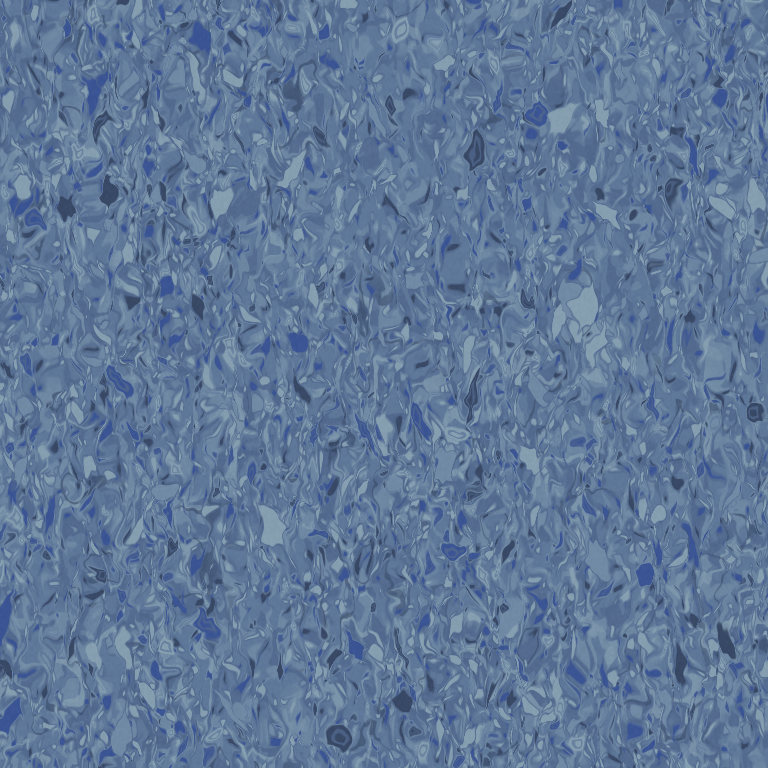
Give the GLSL for this texture, as a Shadertoy shader.

```glsl
// Blue vinyl flooring: ragged pale, cobalt and navy chips in a slate blue ground.
// Chips are scattered per grid cell at three sizes, stretched upright and bent
// by a domain warp; thin noise contours add the swirled veins between them.

const vec3 GROUND = vec3(0.37, 0.47, 0.60);
const vec3 HAZE   = vec3(0.44, 0.54, 0.645);
const vec3 SHADE  = vec3(0.315, 0.405, 0.55);
const vec3 PALE   = vec3(0.52, 0.62, 0.69);
const vec3 COBALT = vec3(0.23, 0.33, 0.58);
const vec3 NAVY   = vec3(0.22, 0.285, 0.40);

const vec2 LARGE_CELLS  = vec2(25.0, 17.0);
const vec2 MEDIUM_CELLS = vec2(54.0, 35.0);
const vec2 SMALL_CELLS  = vec2(112.0, 66.0);
const float LARGE_FILL  = 0.30;
const float MEDIUM_FILL = 0.52;
const float SMALL_FILL  = 0.62;
const float COARSE_WARP = 0.020;
const float FINE_WARP   = 0.009;
const float RIM_WIDTH   = 0.0016;
const float GRAIN       = 0.022;

// Integer hash: three random values in 0..1 for a lattice point
vec3 hash3(vec2 cell, float seed) {
    uvec3 v = uvec3(ivec3(cell, seed) + 4096);
    v = v * 1664525u + 1013904223u;
    v.x += v.y * v.z; v.y += v.z * v.x; v.z += v.x * v.y;
    v ^= v >> 16u;
    v.x += v.y * v.z; v.y += v.z * v.x; v.z += v.x * v.y;
    return vec3(v >> 8u) / 16777216.0;
}

// Smooth value noise, three independent channels
vec3 noise3(vec2 p, float seed) {
    vec2 i = floor(p), f = fract(p);
    f = f * f * (3.0 - 2.0 * f);
    vec3 low  = mix(hash3(i, seed), hash3(i + vec2(1, 0), seed), f.x);
    vec3 high = mix(hash3(i + vec2(0, 1), seed), hash3(i + vec2(1, 1), seed), f.x);
    return mix(low, high, f.y);
}

vec3 chipTone(float pick) {
    if (pick < 0.44) return PALE;
    if (pick < 0.62) return HAZE;
    if (pick < 0.86) return COBALT;
    return NAVY;
}

// Paints one grid of upright, randomly tilted chips over the colour
vec3 paintChips(vec3 color, vec2 p, vec2 cells, float fill, float seed, float px) {
    vec2 home = floor(p * cells);
    for (int y = -1; y <= 1; y++)
    for (int x = -1; x <= 1; x++) {
        vec2 cell = home + vec2(x, y);
        vec3 place = hash3(cell, seed);
        vec3 form  = hash3(cell, seed + 1.0);
        vec3 look  = hash3(cell, seed + 2.0);

        // Chips crowd together along vertical streaks
        float crowd = noise3(cell / cells * vec2(15.0, 6.0), 90.0).x;
        if (place.z > fill * (0.4 + 1.2 * crowd)) continue;

        vec2 offset = p - (cell + 0.1 + 0.8 * place.xy) / cells;
        float tilt = (form.z - 0.5) * 1.3;
        offset = mat2(cos(tilt), sin(tilt), -sin(tilt), cos(tilt)) * offset;
        vec2 radii = mix(vec2(0.11, 0.18), vec2(0.36, 0.52), form.xy * form.xy * 0.6 + form.xy * 0.4) / cells;
        vec2 q = abs(offset / radii);
        float reach = mix(length(q), q.x + q.y * 0.8, look.y);
        float thin = min(radii.x, radii.y);
        float d = (reach - 1.0) * thin;

        // Dim outline, then the body, then a layered core in some chips
        float rim = smoothstep(px, -px, abs(d - RIM_WIDTH * 0.6) - RIM_WIDTH * 0.5);
        color = mix(color, look.z < 0.6 ? SHADE : HAZE, rim * 0.65);
        color = mix(color, chipTone(look.x), smoothstep(px, -px, d));
        float ring = smoothstep(px, -px, abs(d + 0.45 * thin) - 0.13 * thin);
        color = mix(color, look.x < 0.62 ? GROUND : SHADE, ring * step(0.72, look.z) * 0.8);
    }
    return color;
}

// Antialiased contour line of a noise field
float contour(float n, float level, float halfWidth) {
    float soft = max(fwidth(n) * 0.6, 0.004);
    return smoothstep(soft, -soft, abs(n - level) - halfWidth);
}

void mainImage(out vec4 fragColor, in vec2 fragCoord) {
    vec2 uv = fragCoord / iResolution.y;
    float px = 0.7 / iResolution.y;

    // Bend the plane so that every edge becomes ragged and swirled
    vec2 p = uv + COARSE_WARP * (noise3(uv * vec2(38.0, 24.0), 10.0).xy - 0.5);
    p += FINE_WARP * (noise3(p * vec2(125.0, 80.0), 11.0).xy - 0.5);

    // Ground with fine upright mottling
    vec3 mottle = noise3(p * vec2(120.0, 52.0), 20.0);
    vec3 color = mix(GROUND, SHADE, 0.75 * smoothstep(0.60, 0.76, mottle.x));
    color = mix(color, HAZE, 0.85 * smoothstep(0.62, 0.76, mottle.y));

    // Swirled veins, stronger in some streaks than in others
    vec3 swirl = noise3(p * vec2(42.0, 19.0), 30.0);
    float busy = smoothstep(0.2, 0.65, noise3(uv * vec2(17.0, 7.0), 31.0).x);
    color = mix(color, SHADE, contour(swirl.x, 0.40, 0.045) * 0.8);
    color = mix(color, PALE, contour(swirl.x, 0.54, 0.035) * busy * 0.75);
    color = mix(color, NAVY, contour(swirl.y, 0.70, 0.022) * busy * 0.6);

    // Chips, small ones lowest
    color = paintChips(color, p, SMALL_CELLS, SMALL_FILL, 40.0, px);
    color = paintChips(color, p, MEDIUM_CELLS, MEDIUM_FILL, 50.0, px);
    color = paintChips(color, p, LARGE_CELLS, LARGE_FILL, 60.0, px);

    // Faint surface grain
    color += GRAIN * (noise3(uv * vec2(380.0, 300.0), 70.0).x - 0.5);
    fragColor = vec4(color, 1.0);
}
```
